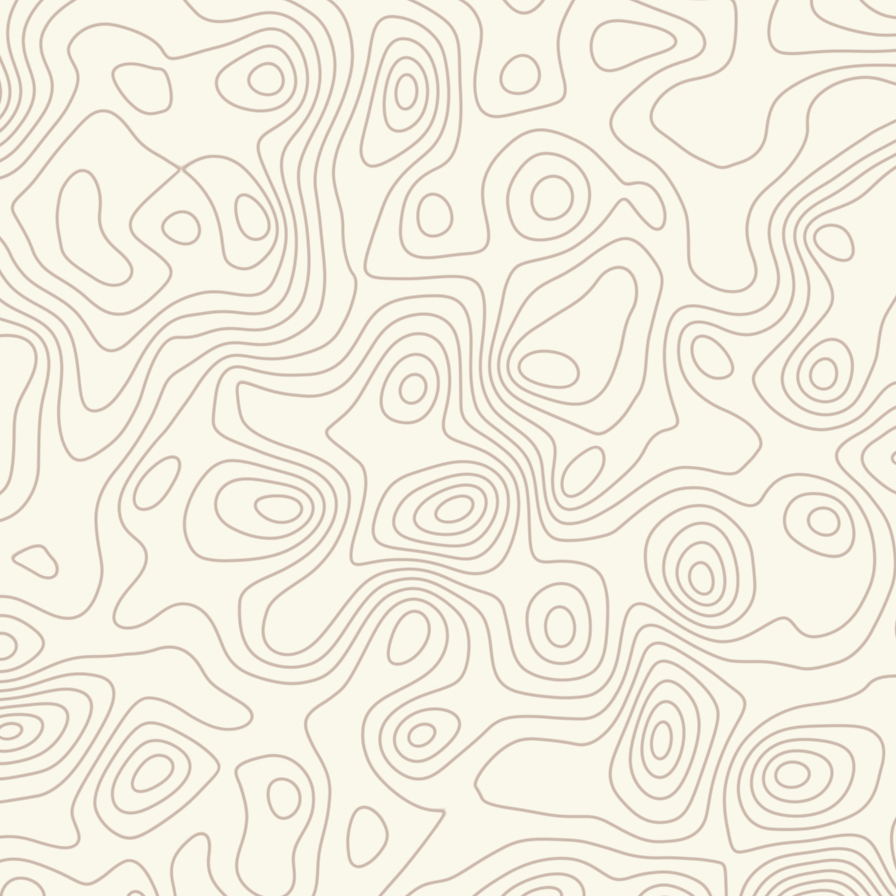
Give the GLSL for this pattern, as a Shadertoy shader.

```glsl
// Topographic contour map: thin taupe height lines on warm cream paper.

const vec3 PAPER = vec3(0.98, 0.97, 0.92);
const vec3 INK = vec3(0.795, 0.72, 0.67);
const float LINE_HALF_WIDTH = 0.0017;
const float LINE_SOFTNESS = 0.0012;
const float PEAK_CELLS = 6.5;      // peaks across the canvas
const float PEAK_RADIUS = 0.77;    // in cells
const float PEAK_JITTER = 0.5;     // in cells
const float PEAK_DENSITY = 0.9;    // share of cells holding a peak
const float PIT_SHARE = 0.25;      // share of peaks turned into hollows
const float SUMMIT_ROUNDING = 0.08;
const float TIP_ABOVE_LINE = 0.62; // keeps the innermost rings open
const vec2 LAND_FREQUENCY = vec2(3.4, 7.5);
const vec2 LAND_HEIGHT = vec2(10.0, 2.2);
const float WARP_FREQUENCY = 9.0;
const float WARP_AMOUNT = 0.035;
const float SLOPE_STEP = 0.001;

vec3 hash3(vec2 p) {
    vec3 q = fract(p.xyx * vec3(0.1031, 0.1030, 0.0973));
    q += dot(q, q.yxz + 33.33);
    return fract((q.xxy + q.yzz) * q.zyx);
}

// Smooth value noise, two channels
vec2 noise2(vec2 p) {
    vec2 i = floor(p), f = fract(p);
    f = f * f * f * (f * (f * 6.0 - 15.0) + 10.0);
    vec2 low = mix(hash3(i).xy, hash3(i + vec2(1, 0)).xy, f.x);
    vec2 high = mix(hash3(i + vec2(0, 1)).xy, hash3(i + vec2(1, 1)).xy, f.x);
    return mix(low, high, f.y);
}

// Broad rolling terrain, measured in contour levels
float land(vec2 p) {
    float broad = noise2(p * LAND_FREQUENCY.x + 17.3).x;
    float detail = noise2(p * LAND_FREQUENCY.y + 51.7).y;
    return dot(vec2(broad, detail), LAND_HEIGHT);
}

// Terrain plus one elliptical summit or hollow per occupied cell
float elevation(vec2 p) {
    p += (noise2(p * WARP_FREQUENCY + 80.0) - 0.5) * WARP_AMOUNT;
    float height = land(p);
    vec2 cell = floor(p * PEAK_CELLS);
    for (int y = -1; y <= 1; y++)
    for (int x = -1; x <= 1; x++) {
        vec2 id = cell + vec2(x, y);
        vec3 place = hash3(id + 7.0);
        vec3 shape = hash3(id + 131.0);
        if (place.z > PEAK_DENSITY) continue;

        // Distance in a turned and stretched frame
        vec2 centre = id + 0.5 + (place.xy - 0.5) * PEAK_JITTER;
        vec2 d = p * PEAK_CELLS - centre;
        float angle = shape.x * 3.14159;
        float c = cos(angle), s = sin(angle);
        float stretch = mix(1.0, 1.28, shape.y);
        d = vec2(c * d.x + s * d.y, c * d.y - s * d.x);
        d *= vec2(1.0 / stretch, stretch) / PEAK_RADIUS;
        float r = length(vec2(length(d), SUMMIT_ROUNDING)) - SUMMIT_ROUNDING;
        if (r >= 1.0) continue;

        // Snap the tip to a fixed offset past a contour level
        float ground = land(centre / PEAK_CELLS);
        float side = place.z < PIT_SHARE ? -1.0 : 1.0;
        float rise = 2.0 + floor(shape.z * 3.0) + TIP_ABOVE_LINE;
        height += (side * rise + round(ground) - ground) * (1.0 - r) * (1.0 - r);
    }
    return height;
}

void mainImage(out vec4 fragColor, in vec2 fragCoord) {
    float size = min(iResolution.x, iResolution.y);
    vec2 p = fragCoord / size + 3.0;

    // Distance to the nearest whole level, corrected by the slope
    float h = elevation(p);
    vec2 slope = vec2(elevation(p + vec2(SLOPE_STEP, 0.0)),
                      elevation(p + vec2(0.0, SLOPE_STEP))) - h;
    slope /= SLOPE_STEP;
    float lineDistance = abs(h - round(h)) / max(length(slope), 1.0);

    // Soft, evenly wide strokes
    float soft = max(LINE_SOFTNESS, 0.6 / size);
    float ink = 1.0 - smoothstep(LINE_HALF_WIDTH - soft, LINE_HALF_WIDTH + soft, lineDistance);
    fragColor = vec4(mix(PAPER, INK, ink), 1.0);
}
```
